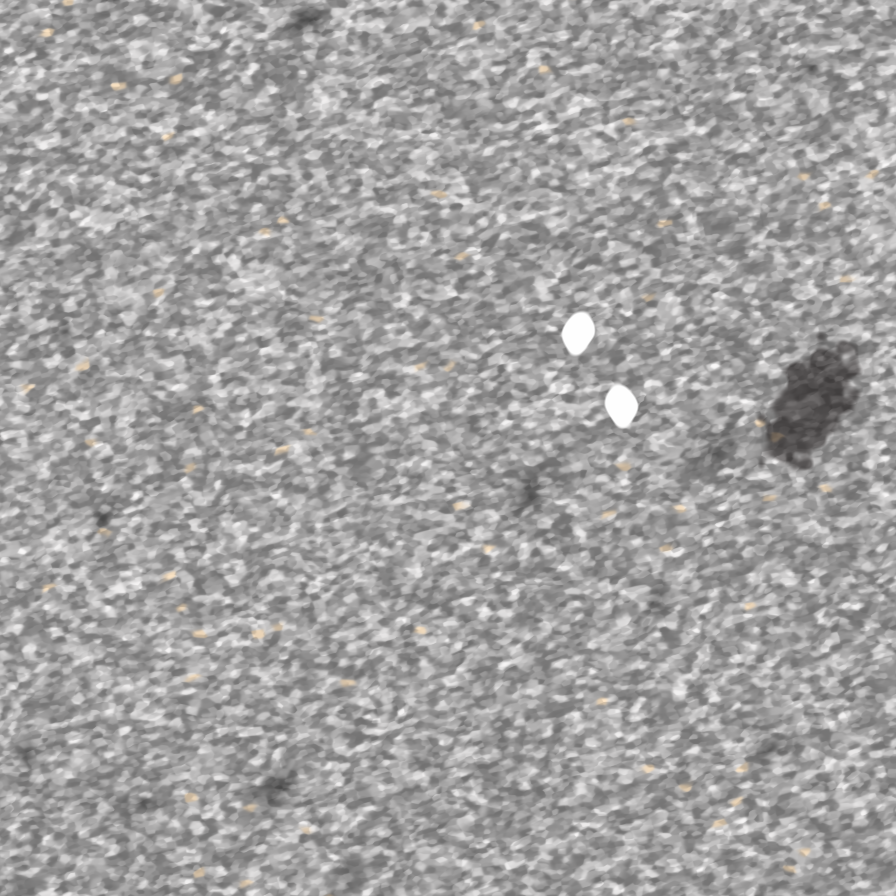
Give the GLSL for this texture, as a WebGL 1 fragment shader.

```glsl
precision highp float;
// Grey granular pavement: soft, slanted grains blended from jittered cells in
// two sizes, with rare warm grains, scattered dark smudges, one rough dark
// stain and two smooth white pebbles.

uniform vec2 u_resolution;

#define GRAIN_SIZE vec2(0.0126, 0.0076)
#define GRAIN_SLANT 0.24
#define GRAIN_SOFTNESS 6.5
#define CONTRAST 0.56
#define MEAN_GREY 0.638
#define WARM_SHARE 0.007
#define SMUDGE_COUNT 13
#define STAIN_CENTRE vec2(0.902, 0.547)
#define PEBBLE_FIRST vec2(0.645, 0.629)
#define PEBBLE_SECOND vec2(0.693, 0.548)

float hash(vec2 p) {
  vec3 q = fract(p.xyx * vec3(0.1031, 0.1030, 0.0973));
  q += dot(q, q.yzx + 33.33);
  return fract((q.x + q.y) * q.z);
}

vec2 hash2(vec2 p) {
  return vec2(hash(p + 17.3), hash(p + 71.9));
}

float noise(vec2 p) {
  vec2 cell = floor(p);
  vec2 f = fract(p);
  f = f * f * (3.0 - 2.0 * f);
  float low = mix(hash(cell), hash(cell + vec2(1.0, 0.0)), f.x);
  float high = mix(hash(cell + vec2(0.0, 1.0)), hash(cell + 1.0), f.x);
  return mix(low, high, f.y);
}

vec2 rotate(vec2 p, float angle) {
  float c = cos(angle);
  float s = sin(angle);
  return vec2(c * p.x + s * p.y, c * p.y - s * p.x);
}

// Soft blend of the nearest grains: x is tone, y is the amount of warm tint.
vec2 grains(vec2 p) {
  vec2 cell = floor(p);
  vec2 sum = vec2(0.0);
  float total = 0.0;
  for (int j = -1; j <= 1; j++) {
    for (int i = -1; i <= 1; i++) {
      vec2 id = cell + vec2(float(i), float(j));
      vec2 d = p - id - 0.5 - 0.75 * (hash2(id) - 0.5);
      d.y += 0.8 * (hash(id + 5.7) - 0.5) * d.x;
      float weight = exp(-GRAIN_SOFTNESS * dot(d, d));
      float tone = pow(hash(id + 41.1), 1.8);
      float warm = step(1.0 - WARM_SHARE, hash(id + 93.5));
      sum += weight * vec2(max(tone, 0.7 * warm), warm);
      total += weight;
    }
  }
  return sum / max(total, 0.0001);
}

// Darkness of small, broken smudges strewn over the ground.
float smudges(vec2 p) {
  float dark = 0.0;
  for (int i = 0; i < SMUDGE_COUNT; i++) {
    vec2 id = vec2(float(i) * 13.7 + 2.0, float(i) * 5.9 + 8.3);
    vec2 d = rotate(p - hash2(id), 0.3 + 0.8 * hash(id + 2.1));
    float size = mix(0.012, 0.026, pow(hash(id + 6.4), 2.0));
    d /= size * vec2(1.3, 0.75);
    dark = max(dark, exp(-dot(d, d)) * mix(0.4, 0.85, hash(id + 9.2)));
  }
  return dark * (0.5 + 0.7 * noise(p * 95.0));
}

// Coverage of an ellipse whose outline is disturbed by noise.
float blot(vec2 p, vec2 radius, float angle, float rough, float frequency, float blur) {
  vec2 d = rotate(p, angle) / radius;
  float edge = length(d) - 1.0 + rough * (noise(p * frequency + 31.0) - 0.5);
  return 1.0 - smoothstep(-blur, blur, edge * min(radius.x, radius.y));
}

void main() {
  float extent = min(u_resolution.x, u_resolution.y);
  vec2 uv = gl_FragCoord.xy / extent;
  float pixel = 1.0 / extent;

  // Slanted grains, bent a little so the rows never line up
  vec2 bend = vec2(noise(uv * 30.0), noise(uv * 30.0 + 50.0)) - 0.5;
  vec2 p = rotate(uv + 0.005 * bend, GRAIN_SLANT) / GRAIN_SIZE;
  vec2 coarse = grains(p);
  vec2 fine = grains(rotate(p, 0.12) * 1.6 + 140.0);
  float tone = mix(coarse.x, fine.x, 0.38) - 0.357;
  float patches = noise(uv * 4.0) + 0.6 * noise(uv * 13.0) - 0.8;
  float grey = MEAN_GREY + CONTRAST * tone + 0.02 * patches;
  vec3 color = grey * vec3(1.004, 0.998, 0.998);
  color *= mix(vec3(1.0), vec3(1.10, 1.0, 0.86), coarse.y);

  // Dirt
  color *= 1.0 - 0.62 * smudges(uv);
  vec2 fromStain = uv - STAIN_CENTRE;
  float stain = blot(fromStain, vec2(0.040, 0.074), -0.48, 0.65, 75.0, 0.006);
  vec3 stainColor = vec3(0.32, 0.31, 0.31) + 0.45 * (color - MEAN_GREY);
  color = mix(color, stainColor, 0.94 * stain);

  // White pebbles
  for (int i = 0; i < 2; i++) {
    float k = float(i);
    vec2 d = uv - mix(PEBBLE_FIRST, PEBBLE_SECOND, k);
    float pebble = blot(d, vec2(0.0175, 0.0245), mix(-0.3, 0.3, k), 0.28, 60.0, max(0.0015, pixel));
    color = mix(color, vec3(0.995), pebble);
  }

  gl_FragColor = vec4(clamp(color, 0.0, 1.0), 1.0);
}
```
